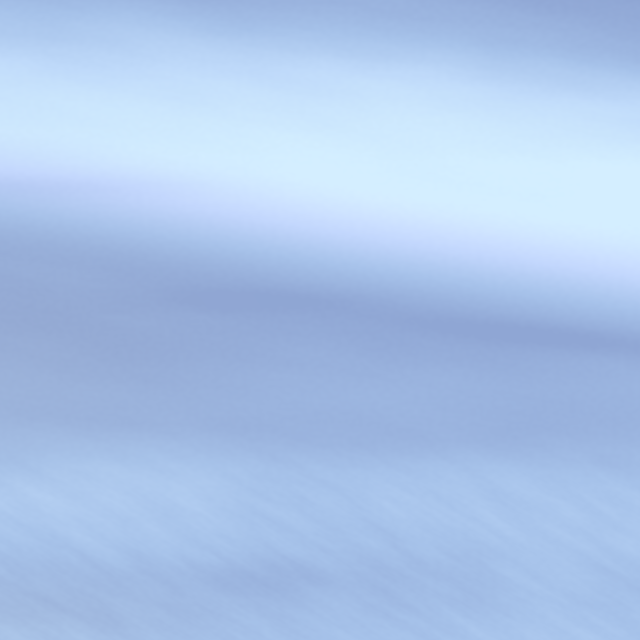
This texture is drawn by a WebGL 1 fragment shader. Its source:

```glsl
precision highp float;
// Soft blue bands, like blurred cloud over water: a pale sloping band above
// a dusky streak and a rippled lower field. One brightness value is built
// from smooth edges and gradient noise, then mapped to a blue colour ramp.

uniform vec2 u_resolution;

vec2 gradient(vec2 cell) {
  float h = fract(sin(dot(cell, vec2(127.1, 311.7))) * 43758.5);
  return vec2(cos(6.2832 * h), sin(6.2832 * h));
}

float gradientNoise(vec2 p) {
  vec2 i = floor(p), f = fract(p);
  vec2 w = f * f * f * (f * (f * 6.0 - 15.0) + 10.0);
  float a = dot(gradient(i), f);
  float b = dot(gradient(i + vec2(1.0, 0.0)), f - vec2(1.0, 0.0));
  float c = dot(gradient(i + vec2(0.0, 1.0)), f - vec2(0.0, 1.0));
  float d = dot(gradient(i + 1.0), f - 1.0);
  return mix(mix(a, b, w.x), mix(c, d, w.x), w.y);
}

float fbm(vec2 p) {
  float sum = 0.0, amplitude = 0.6;
  for (int i = 0; i < 4; i++) {
    sum += amplitude * gradientNoise(p);
    p = p * 2.03 + 17.3;
    amplitude *= 0.5;
  }
  return sum;
}

// Soft elliptical spot
float glow(vec2 p, vec2 center, vec2 size) {
  vec2 q = (p - center) / size;
  return exp(-dot(q, q));
}

vec3 blueRamp(float tone) {
  vec3 color = mix(vec3(0.56, 0.65, 0.83), vec3(0.65, 0.76, 0.915),
                   clamp(tone * 3.0, 0.0, 1.0));
  color = mix(color, vec3(0.75, 0.855, 0.98), clamp(tone * 3.0 - 1.0, 0.0, 1.0));
  return mix(color, vec3(0.83, 0.935, 1.0), clamp(tone * 3.0 - 2.0, 0.0, 1.0));
}

void main() {
  vec2 uv = gl_FragCoord.xy / u_resolution;
  float x = uv.x;
  float depth = 1.0 - uv.y;
  vec2 p = vec2(x, depth);
  float drift = fbm(vec2(x * 2.5, (depth - 0.13 * x) * 11.0));

  // Pale band: brightens from the top, fades along a sloping lower edge
  float sky = smoothstep(-0.12, 0.2, depth - 0.09 * x + 0.02 * drift);
  sky *= mix(0.87, 1.0, smoothstep(0.0, 0.6, x));
  float slope = depth - 0.15 * x + 0.015 * drift;
  float lowerEdge = smoothstep(0.2, 0.41, slope);

  // Lower field: dusk, a lighter shelf, then a dimmer foot
  float field = 0.06 + 0.09 * smoothstep(0.5, 0.63, depth)
              + 0.2 * smoothstep(0.65, 0.77, depth + 0.02 * drift)
              - 0.1 * smoothstep(0.81, 0.92, depth - 0.03 * x)
              + 0.08 * smoothstep(0.94, 1.0, depth);
  float tone = mix(sky, field, lowerEdge);

  // Local lights and shadows
  tone += 0.1 * glow(p, vec2(0.06, 0.77), vec2(0.25, 0.05));
  tone += 0.06 * glow(p, vec2(0.95, 0.9), vec2(0.2, 0.12));
  tone -= 0.07 * glow(p, vec2(0.4, 0.9), vec2(0.2, 0.025));
  tone -= 0.08 * glow(p, vec2(0.12, 0.29), vec2(0.22, 0.02));
  tone -= 0.07 * glow(p, vec2(0.4, 0.47), vec2(0.18, 0.02));
  float streak = (depth - 0.49 - 0.1 * (x - 0.5)) / 0.022;
  tone -= 0.09 * smoothstep(0.4, 0.95, x) * exp(-streak * streak);

  // Broad wisps, diagonal ripples at the bottom, fine grain throughout
  tone += 0.09 * drift;
  vec2 along = vec2(0.87 * x + 0.5 * depth, 0.87 * depth - 0.5 * x);
  float ripple = fbm(along * vec2(7.0, 38.0));
  tone += 0.13 * ripple * smoothstep(0.65, 0.8, depth);
  tone += 0.025 * gradientNoise(p * vec2(90.0, 120.0));

  // Violet tint along the fading edge, greyer tint at the lower left
  vec3 color = blueRamp(tone);
  float tint = (slope - 0.27) / 0.045;
  color += vec3(0.012, -0.014, 0.012) * exp(-tint * tint);
  color += vec3(0.012, 0.004, -0.012)
         * (glow(p, vec2(0.0, 0.55), vec2(0.35, 0.2))
          + glow(p, vec2(0.0, 0.97), vec2(0.3, 0.08)));
  gl_FragColor = vec4(clamp(color, 0.0, 1.0), 1.0);
}
```
